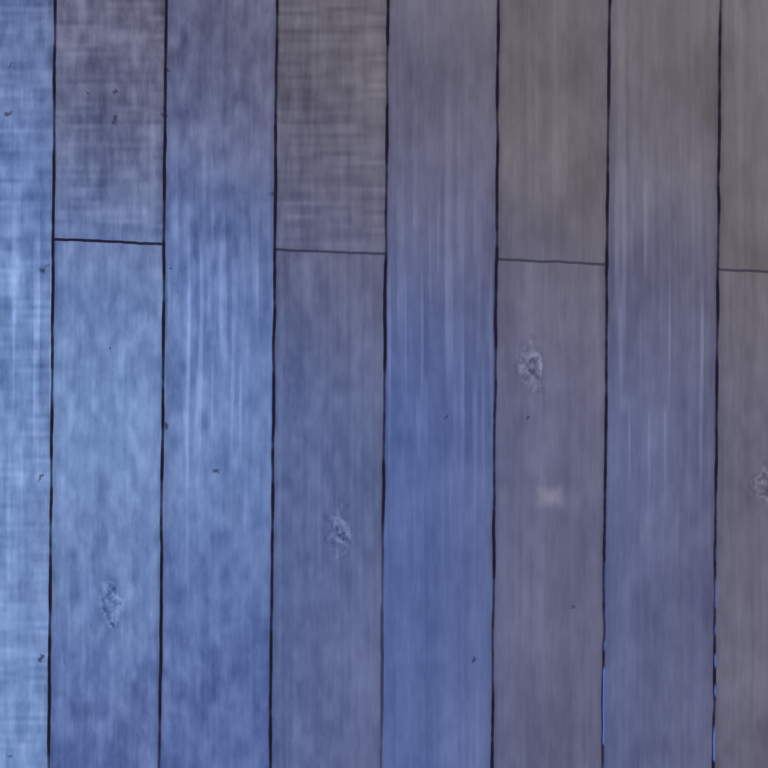
A Shadertoy shader for this texture:

```glsl
const float PLANK_WIDTH = 0.1443;
const float FIRST_SEAM = 0.0633;
const float SEAM_LEAN = 0.0088;
const vec3 SKY = vec3(0.45, 0.56, 0.75);
const vec3 BLUE = vec3(0.33, 0.40, 0.61);
const vec3 SLATE = vec3(0.38, 0.38, 0.48);
const vec3 WARM_GREY = vec3(0.42, 0.40, 0.43);
const vec3 SEAM_DARK = vec3(0.12, 0.11, 0.18);
const vec3 SEAM_GLINT = vec3(0.36, 0.48, 0.82);

float hash(vec2 p) {
    vec3 q = fract(p.xyx * 0.1031);
    q += dot(q, q.yzx + 33.33);
    return fract((q.x + q.y) * q.z);
}

float noise(vec2 p) {
    vec2 i = floor(p), f = fract(p);
    f = f * f * (3.0 - 2.0 * f);
    return mix(mix(hash(i), hash(i + vec2(1, 0)), f.x),
               mix(hash(i + vec2(0, 1)), hash(i + vec2(1, 1)), f.x), f.y);
}

float fbm(vec2 p) {
    float sum = 0.0, weight = 0.5;
    for (int i = 0; i < 4; i++) {
        sum += weight * noise(p);
        p = mat2(0.8, 0.6, -0.6, 0.8) * p * 2.03 + 17.1;
        weight *= 0.5;
    }
    return sum / 0.9375;
}

float line(float dist, float halfWidth, float softness) {
    return 1.0 - smoothstep(halfWidth - softness, halfWidth + softness, dist);
}

// Light falls from the left and fades to warm grey at the upper right
vec3 paintColour(vec2 uv, float plank, float odd) {
    float cool = 1.0 - 0.88 * uv.x - 0.62 * smoothstep(0.4, 1.0, uv.y) + 0.24 * odd;
    vec3 colour = mix(WARM_GREY, SLATE, smoothstep(-0.15, 0.35, cool));
    colour = mix(colour, BLUE, smoothstep(0.25, 0.9, cool));
    float centre = FIRST_SEAM + (plank + 0.5) * PLANK_WIDTH;
    vec2 offset = (vec2(mix(centre, uv.x, 0.3), uv.y) - vec2(0.12, 0.44)) / vec2(0.21, 0.29);
    float glow = exp(-dot(offset, offset));
    float edgeLight = step(plank, -0.5) * mix(0.85, 0.35, smoothstep(0.5, 1.0, uv.y));
    return mix(colour, SKY, max(glow, edgeLight));
}

// Long fibres of several widths, with pale worn streaks near mid height
float woodGrain(vec2 uv, float board, float odd) {
    vec2 p = uv + vec2(board * 3.7, board * 1.9);
    p.x += 0.004 * noise(uv * vec2(9.0, 5.0));
    float fibre = noise(p * vec2(210.0, 4.0)) + noise(p * vec2(90.0, 2.5)) - 1.0;
    float fine = noise(p * vec2(330.0, 45.0)) - 0.5;
    float streak = smoothstep(0.5, 0.9, noise(p * vec2(190.0, 7.0)));
    float worn = exp(-pow((uv.y - 0.56) / 0.2, 2.0)) * (0.15 + 0.85 * odd);
    return 0.04 * fibre + 0.03 * fine + 0.10 * streak * worn;
}

// Broken, uneven rings with light and dark flecks
float knot(vec2 offset, float size, float seed) {
    vec2 bend = vec2(fbm(offset * 55.0 + seed), fbm(offset * 55.0 + seed + 40.0)) - 0.5;
    float radius = length((offset / size + 1.3 * bend) / vec2(0.75, 1.25));
    float fade = 1.0 - smoothstep(0.4, 1.3, radius);
    float flecks = fbm(offset * 130.0 + seed) - 0.5;
    return fade * (0.05 * cos(radius * 9.0) + 0.35 * flecks);
}

// Ragged dents, one at most in each cell
float nicks(vec2 uv, float softness) {
    vec2 grid = uv * 30.0, cell = floor(grid);
    vec2 centre = 0.3 + 0.4 * vec2(hash(cell + 3.1), hash(cell + 8.7));
    vec2 offset = (fract(grid) - centre) / 30.0;
    offset += 0.014 * (vec2(fbm(uv * 110.0), fbm(uv * 110.0 + 50.0)) - 0.5);
    float chance = mix(0.12, 0.01, smoothstep(0.05, 0.4, uv.x));
    float size = mix(0.001, 0.004, hash(cell + 21.0));
    return step(hash(cell), chance) * line(length(offset), size, softness);
}

void mainImage(out vec4 fragColor, in vec2 fragCoord) {
    vec2 uv = fragCoord / iResolution.xy;
    float pixel = 1.0 / min(iResolution.x, iResolution.y);

    // Planks, with an end joint on every other one
    float wobble = 0.0022 * (fbm(vec2(floor(uv.x * 14.0 + 0.5) * 7.0, uv.y * 22.0)) - 0.5);
    float across = (uv.x + wobble - FIRST_SEAM - SEAM_LEAN * uv.y) / PLANK_WIDTH;
    float plank = floor(across), seam = floor(across + 0.5);
    float odd = mod(plank, 2.0);
    float jointOffset = uv.y - 0.692 + 0.046 * uv.x + 0.003 * (fbm(uv * 40.0) - 0.5);
    float upper = (1.0 - odd) * step(0.0, jointOffset);
    float board = plank * 2.0 + upper + 7.0;
    float leftWear = 1.0 - smoothstep(0.15, 0.6, uv.x);

    // Painted surface, grain and wear
    vec3 colour = paintColour(uv, plank, odd);
    colour *= 0.97 + 0.05 * hash(vec2(board, 5.0));
    colour += 0.10 * (fbm(uv * vec2(15.0, 9.0) + board * 4.3) - 0.5);
    colour += mix(0.7, 1.0, leftWear) * woodGrain(uv, board, odd) * vec3(0.9, 1.0, 1.1);
    float chips = fbm(uv * vec2(75.0, 40.0) + board * 9.0) - 0.5;
    colour += mix(0.05, 0.20, leftWear) * chips * vec3(0.95, 1.0, 1.0);

    // Saw marks across the left edge and the upper short boards
    float saw = noise(uv * vec2(18.0, 170.0) + board) - 0.5;
    colour += 0.07 * saw * max(step(plank, -0.5), upper * step(plank, 2.5));

    // One knot on some boards
    float knotHeight = mix(0.12, 0.62, hash(vec2(board, 2.0))) + 0.25 * upper;
    float knotAcross = mix(0.3, 0.7, hash(vec2(board, 9.0)));
    vec2 knotOffset = vec2((fract(across) - knotAcross) * PLANK_WIDTH, uv.y - knotHeight);
    colour += step(0.35, hash(vec2(board, 13.0))) * knot(knotOffset, 0.026, board);
    colour = mix(colour, SEAM_DARK, 0.5 * nicks(uv, pixel + 0.0008));

    // Soft pale reflection
    vec2 spot = abs(uv - vec2(0.716, 0.353)) - vec2(0.012, 0.008);
    colour += vec3(0.12, 0.10, 0.08) * (1.0 - smoothstep(-0.008, 0.012, max(spot.x, spot.y)));

    // Seams of uneven width, blue glints low on the right
    float seamDistance = abs(across - seam) * PLANK_WIDTH;
    float variation = fbm(vec2(seam * 5.3, uv.y * 26.0));
    float faded = (1.0 - smoothstep(0.2, 0.36, uv.y)) * step(abs(seam - 3.0), 0.5);
    float strength = mix(0.6, 1.0, smoothstep(0.25, 0.6, variation)) * (1.0 - 0.5 * faded);
    float low = step(4.5, seam) * (1.0 - smoothstep(0.1, 0.4, uv.y));
    float glint = low * smoothstep(0.3, 0.65, noise(vec2(seam * 3.0, uv.y * 50.0)));
    colour *= 1.0 - 0.2 * strength * exp(-seamDistance / 0.004);
    colour = mix(colour, SEAM_DARK, strength * line(seamDistance, mix(0.0011, 0.0024, variation), pixel));
    float glintDistance = abs((across - seam) * PLANK_WIDTH - 0.001);
    colour = mix(colour, SEAM_GLINT, 0.85 * glint * line(glintDistance, 0.0014, pixel));
    float jointStrength = (1.0 - odd) * step(-0.5, plank) * mix(0.95, 0.5, smoothstep(0.1, 0.45, uv.x));
    colour = mix(colour, SEAM_DARK, jointStrength * line(abs(jointOffset), 0.0017, pixel));

    fragColor = vec4(clamp(colour, 0.0, 1.0), 1.0);
}
```
